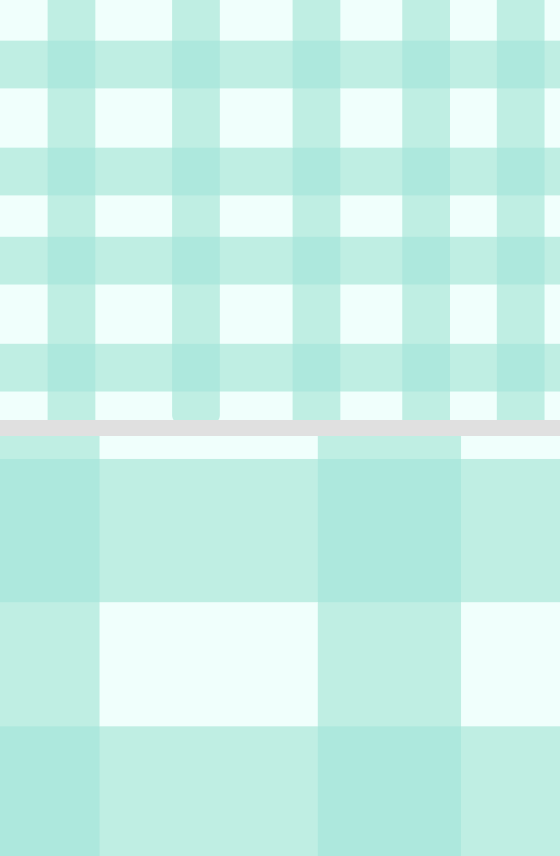
Top: the whole. Bottom: its middle third, enlarged.
Give the GLSL for this pattern, as a WebGL 2 fragment shader.

```glsl
#version 300 es
precision highp float;
// Mint gingham: five columns and four rows of translucent bands, unevenly spaced.

// Lengths are in canvas heights.
#define COLUMNS 5
#define ROWS 4
#define BAND_WIDTH 0.1137
#define FIRST_COLUMN 0.1702
#define COLUMN_STEPS vec4(0.2964, -0.0095, -0.0163, 0.0061)
#define FIRST_ROW 0.1246
#define ROW_PITCH 0.2335
#define ROW_SHIFT 0.0213
#define END_RADIUS 0.0226
#define SHORT_COLUMN 1
#define SHORT_END -0.0104

uniform vec2 u_resolution;
out vec4 fragColor;

const vec3 GROUND = vec3(0.943, 1.0, 0.989);
const vec3 SINGLE = vec3(0.750, 0.933, 0.892);
const vec3 CROSSING = vec3(0.680, 0.908, 0.866);

// Column centres draw closer to the right: a sum of binomial differences.
float columnCentre(int index) {
    float i = float(index);
    float pairs = i * (i - 1.0) / 2.0;
    float triples = pairs * (i - 2.0) / 3.0;
    float quads = triples * (i - 3.0) / 4.0;
    return FIRST_COLUMN + dot(COLUMN_STEPS, vec4(i, pairs, triples, quads));
}

// Row gaps alternate between wide and narrow.
float rowCentre(int index) {
    return FIRST_ROW + ROW_PITCH * float(index) + ROW_SHIFT * float(index % 2);
}

// Signed distance to an upright band with rounded lower corners.
float columnDistance(vec2 p, float centre, float end) {
    vec2 q = vec2(abs(p.x - centre) - 0.5 * BAND_WIDTH, end - p.y) + END_RADIUS;
    return length(max(q, 0.0)) + min(max(q.x, q.y), 0.0) - END_RADIUS;
}

float coverage(float dist, float pixel) {
    return clamp(0.5 - dist / pixel, 0.0, 1.0);
}

void main() {
    vec2 p = gl_FragCoord.xy / u_resolution.y;
    float pixel = 1.0 / u_resolution.y;

    // Upright bands; one ends just below the lower edge.
    float column = 0.0;
    for (int i = 0; i < COLUMNS; i++) {
        float end = i == SHORT_COLUMN ? SHORT_END : -1.0;
        column = max(column, coverage(columnDistance(p, columnCentre(i), end), pixel));
    }

    // Level bands
    float row = 0.0;
    for (int i = 0; i < ROWS; i++) {
        float dist = abs(p.y - rowCentre(i)) - 0.5 * BAND_WIDTH;
        row = max(row, coverage(dist, pixel));
    }

    // Bands deepen where they cross.
    vec3 color = mix(GROUND, SINGLE, max(column, row));
    color = mix(color, CROSSING, column * row);
    fragColor = vec4(color, 1.0);
}
```
